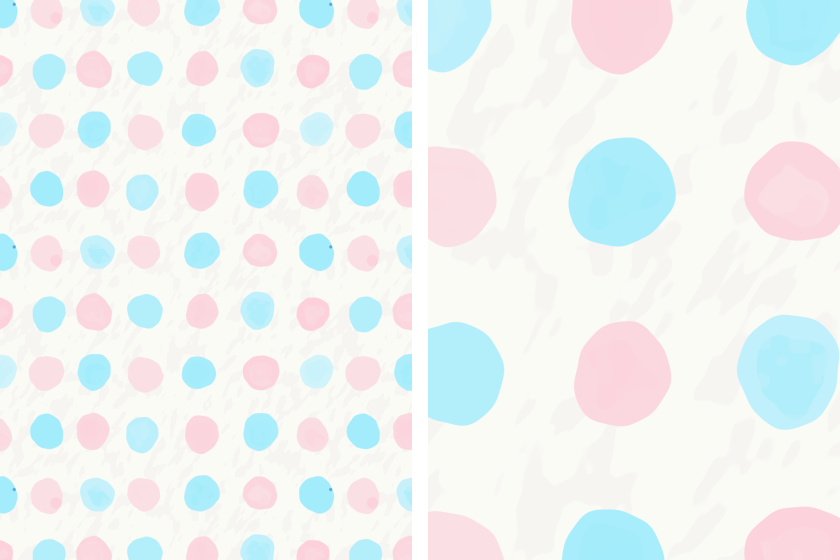
Left, the full canvas; right, a detail of the centre.
Write a Shadertoy shader that draws this pattern.

```glsl
const float TAU = 6.2831853;
const vec2 CELL = vec2(0.0942, 0.1083);     // dot spacing, canvas height = 1
const vec2 REPEAT = vec2(6.0, 4.0);         // dots in one repeat
const vec2 FIRST_DOT = vec2(-0.003, 0.0156); // from the top left corner
const float COLUMN_SWAY = 0.022;
const float JITTER = 0.0045;
const float RADIUS = 0.0302;
const vec2 GRAIN = vec2(48.0, 18.0);        // paper noise cells in one repeat
const float GRAIN_SLANT = 15.0;             // sideways cells per repeat

const vec3 PAPER = vec3(0.985, 0.985, 0.966);
const vec3 PAPER_MARK = vec3(0.963, 0.960, 0.950);
const vec3 BLUE = vec3(0.640, 0.925, 0.985);
const vec3 BLUE_PALE = vec3(0.820, 0.952, 0.982);
const vec3 PINK = vec3(0.988, 0.815, 0.855);
const vec3 PINK_PALE = vec3(0.980, 0.880, 0.900);
const vec3 SPECK = vec3(0.36, 0.65, 0.86);

// Paleness of each dot, and how much its core differs from its rim
const float TONE[24] = float[24](
    0.0, 0.9, 0.75, 0.95, 0.2, 0.35,
    0.1, 0.35, 0.4, 0.35, 0.5, 0.6,
    1.0, 0.95, 0.2, 0.95, 0.1, 0.15,
    0.8, 0.0, 0.45, 0.5, 0.4, 0.15);
const float CORE[24] = float[24](
    0.0, 0.0, -0.45, -0.1, -0.15, 0.5,
    0.4, 0.0, 0.2, 0.0, -0.25, -0.3,
    -0.15, 0.05, -0.2, 0.0, -0.1, 0.4,
    -0.35, 0.0, -0.2, 0.2, -0.15, -0.1);

float hash(vec2 p) {
    return fract(sin(dot(p, vec2(127.1, 311.7))) * 43758.5453);
}

// Hash of a noise cell, wrapped over the slanted repeat
float cellHash(vec2 c) {
    c -= floor(c.y / GRAIN.y) * vec2(GRAIN_SLANT, GRAIN.y);
    c.x = mod(c.x, GRAIN.x);
    return hash(c);
}

float noise(vec2 p) {
    vec2 c = floor(p), f = fract(p);
    f = f * f * (3.0 - 2.0 * f);
    return mix(mix(cellHash(c), cellHash(c + vec2(1, 0)), f.x),
               mix(cellHash(c + vec2(0, 1)), cellHash(c + vec2(1, 1)), f.x), f.y);
}

// Coverage of a shape from its signed distance
float fill(float dist, float soft) {
    return 1.0 - smoothstep(-soft, soft, dist);
}

// Faint slanted brush marks
vec3 paper(vec2 p) {
    vec2 tile = p / (CELL * REPEAT);
    vec2 q = tile * GRAIN;
    q.x += tile.y * GRAIN_SLANT + 0.6 * sin(TAU * (3.0 * tile.y + 2.0 * tile.x));
    float n = 0.68 * noise(q) + 0.32 * noise(2.0 * q);
    return mix(PAPER, PAPER_MARK, smoothstep(0.57, 0.64, n));
}

// Radius of a hand-painted outline at angle a
float outline(float a, vec2 seed) {
    float wobble = 0.045 * sin(2.0 * a + TAU * hash(seed + 3.1))
                 + 0.030 * sin(3.0 * a + TAU * hash(seed + 5.7))
                 + 0.014 * sin(5.0 * a + TAU * hash(seed + 8.3))
                 + 0.010 * sin(9.0 * a + TAU * hash(seed + 9.9));
    return RADIUS * (0.95 + 0.1 * hash(seed + 1.3)) * (1.0 + wobble);
}

vec2 dotCenter(vec2 id, vec2 seed) {
    float sway = sin(0.5 * TAU * seed.x / REPEAT.x);
    vec2 jitter = vec2(hash(seed + 11.0), hash(seed + 17.0)) * 2.0 - 1.0;
    return FIRST_DOT + id * CELL - vec2(COLUMN_SWAY * sway * sway, 0.0) + JITTER * jitter;
}

vec3 paintDot(vec3 col, vec2 p, vec2 id, float aa) {
    vec2 seed = mod(id, REPEAT);
    vec2 d = p - dotCenter(id, seed);
    d.y *= 0.96;
    float r = length(d);
    if (r > 1.5 * RADIUS) return col;

    float edge = r - outline(atan(d.y, d.x), seed);
    int k = int(seed.y * REPEAT.x + seed.x + 0.5);

    // Layered washes: an uneven core and a few patches
    vec2 q = d / RADIUS * 1.8 + 20.0 * hash(seed + 23.0);
    float n = noise(q);
    float core = fill(edge + RADIUS * (0.12 + 0.5 * n), 1.5 * aa);
    float patches = smoothstep(0.57, 0.63, noise(q * 1.5 + 7.0));
    float tone = TONE[k] + CORE[k] * core * (1.0 - 0.5 * patches);

    // One deeper smudge in each repeat
    bool smudged = seed == vec2(1, 0);
    if (smudged) tone -= 0.7 * fill(length(d - vec2(0.016, 0.012)) - 0.010, aa);

    bool isBlue = mod(seed.x + seed.y, 2.0) < 0.5;
    vec3 ink = isBlue ? mix(BLUE, BLUE_PALE, tone) : mix(PINK, PINK_PALE, tone);
    col = mix(col, ink, fill(edge, aa));

    // One dark speck in each repeat
    if (seed == vec2(0, 0))
        col = mix(col, SPECK, fill(length(d - vec2(0.025, -0.009)) - 0.0027, aa));
    return col;
}

void mainImage(out vec4 fragColor, in vec2 fragCoord) {
    vec2 p = vec2(fragCoord.x, iResolution.y - fragCoord.y) / iResolution.y;
    float aa = 0.8 / iResolution.y;
    vec3 col = paper(p);
    vec2 nearest = round((p - FIRST_DOT) / CELL);
    for (int i = -1; i <= 1; i++)
        col = paintDot(col, p, nearest + vec2(i, 0), aa);
    fragColor = vec4(col, 1.0);
}
```
